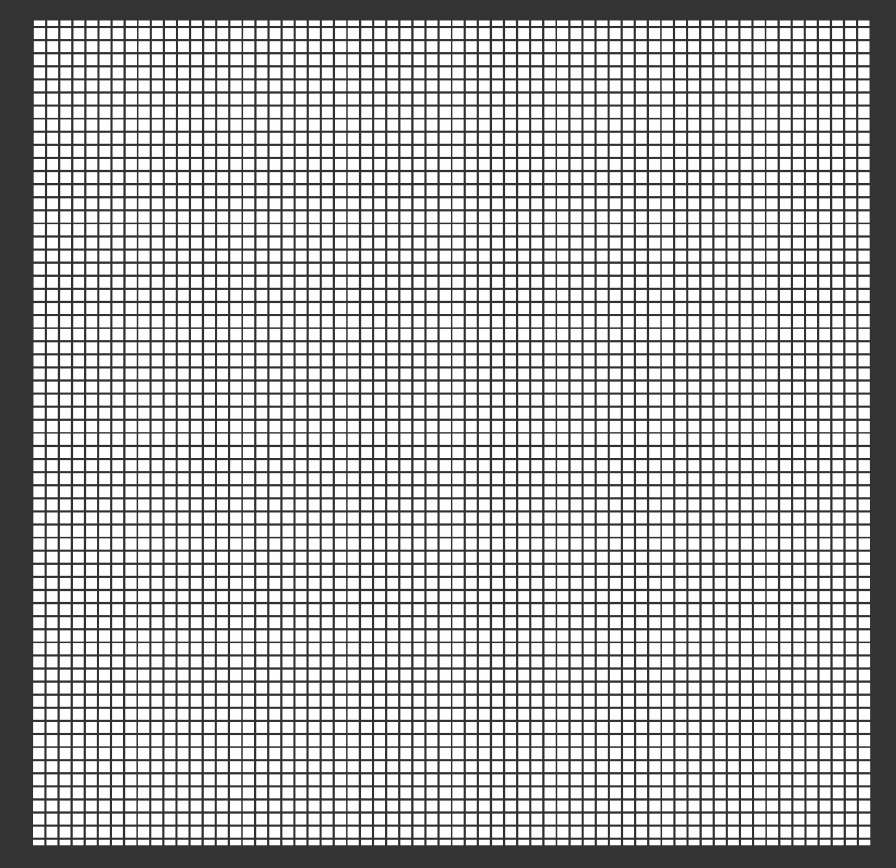
A Shadertoy shader for this pattern:

```glsl
// Fine dark square grid on a white sheet, set in a charcoal margin.

#define PITCH 0.015083              // cell size, in canvas heights
#define CENTER vec2(0.0042, 0.0013) // sheet centre, from the canvas centre
#define HALF_CELLS vec2(32.0, 31.5) // half extent of the sheet, in cells
#define LINE_WIDTH 0.165            // in cells
#define THIN_RATIO 0.68             // width factor of every eighth line
#define THIN_EVERY 8.0
#define WIDTH_JITTER 0.12           // width variation between lines
#define TAPER 0.001                 // sheet widens slightly downwards
#define PAPER vec3(0.995)
#define INK vec3(0.19)
#define MARGIN vec3(0.2)

float hash(float n) {
    return fract(sin(n * 12.9898 + 4.1) * 43758.55);
}

// Share of a pixel-wide box at x that lies within [-halfWidth, halfWidth]
float boxCoverage(float x, float halfWidth, float pixel) {
    float lo = max(x - 0.5 * pixel, -halfWidth);
    float hi = min(x + 0.5 * pixel, halfWidth);
    return clamp((hi - lo) / pixel, 0.0, 1.0);
}

// Coverage of the grid line nearest to x, mirrored about the centre
float gridLine(float x, float seed, float pixel) {
    float index = abs(floor(x + 0.5));
    float width = LINE_WIDTH * (1.0 + WIDTH_JITTER * (hash(index + seed) - 0.5));
    if (mod(index, THIN_EVERY) < 0.5) width *= THIN_RATIO;
    return boxCoverage(fract(x + 0.5) - 0.5, 0.5 * width, pixel);
}

void mainImage(out vec4 fragColor, in vec2 fragCoord) {
    // Cell coordinates, centred on the sheet
    vec2 p = (fragCoord - 0.5 * iResolution.xy) / iResolution.y;
    vec2 cell = (p - CENTER) / PITCH;
    cell.x *= 1.0 + TAPER * cell.y / HALF_CELLS.y;
    float pixel = 1.0 / (iResolution.y * PITCH);

    // Vertical and horizontal lines
    float gap = (1.0 - gridLine(cell.x, 0.0, pixel))
              * (1.0 - gridLine(cell.y, 71.0, pixel));
    vec3 sheet = mix(INK, PAPER, gap);

    // Margin around the sheet
    float inside = boxCoverage(cell.x, HALF_CELLS.x, pixel)
                 * boxCoverage(cell.y, HALF_CELLS.y, pixel);
    fragColor = vec4(mix(MARGIN, sheet, inside), 1.0);
}
```
